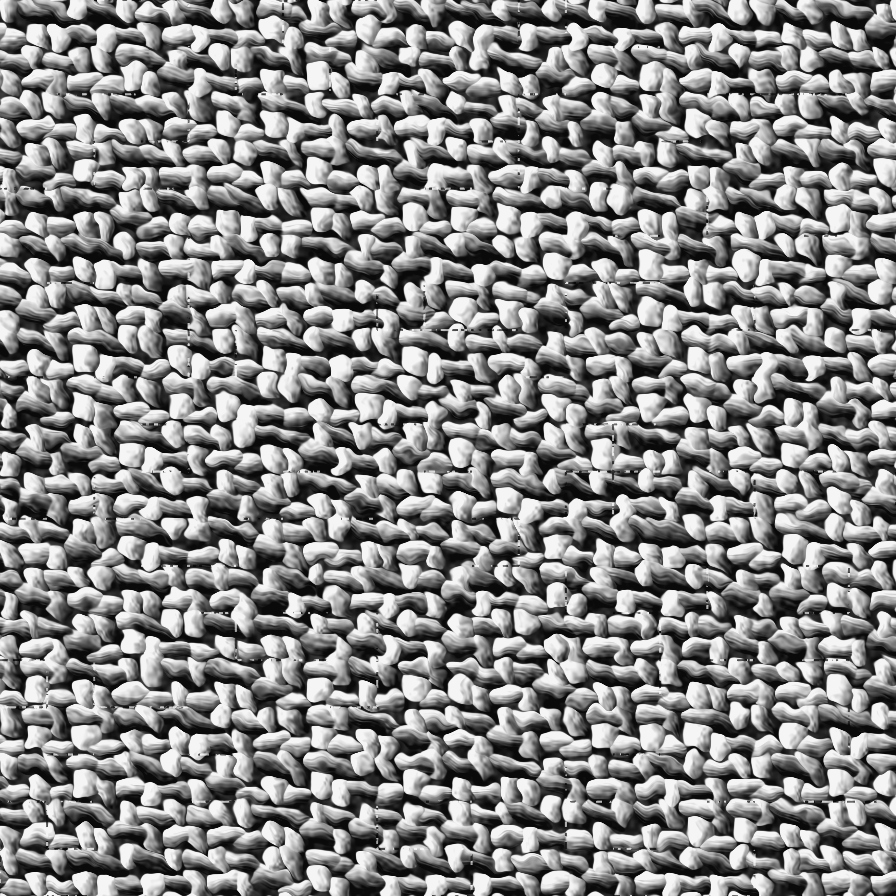
Write a three.js fragment shader that draws this pattern.

```glsl
varying vec2 vUv;

#define YARNS 38.0          // yarn crossings across and up
#define PATCH 2.0           // crossings per repeating patch
#define VARIANTS 5.0        // different patch layouts
#define WEFT_SIZE vec2(0.78, 0.43)
#define WARP_SIZE vec2(0.47, 0.56)
#define JITTER 0.42
#define SLANT -0.16
#define SHARPNESS 15.0      // crispness where yarns overlap
#define GAP_LEVEL 0.06
#define FIBRE 0.30
#define STEP_UP 0.24        // rise between neighbouring columns
#define SEAM_WIDTH 0.04

float hash(vec2 p) {
  return fract(sin(dot(p, vec2(127.1, 311.7))) * 43758.5453);
}

float noise(vec2 p) {
  vec2 i = floor(p);
  vec2 f = fract(p);
  f = f * f * (3.0 - 2.0 * f);
  return mix(mix(hash(i), hash(i + vec2(1.0, 0.0)), f.x),
             mix(hash(i + vec2(0.0, 1.0)), hash(i + vec2(1.0, 1.0)), f.x), f.y);
}

// Returns height (x) and brightness (y) of the yarn crossing in one cell.
vec2 yarn(vec2 p, vec2 cell) {
  vec2 patchId = floor(cell / PATCH);
  float variant = floor(hash(patchId + 3.7) * VARIANTS);
  vec2 seed = mod(cell, PATCH) + variant * vec2(5.3, 9.1);
  float a = hash(seed + 0.5);
  float b = hash(seed + 17.2);
  float c = hash(seed + 41.9);

  float flip = step(0.7, hash(vec2(variant, 8.4)));
  float isWarp = mod(cell.x + cell.y + flip, 2.0);

  vec2 d = p - cell - 0.5 - (vec2(a, b) - 0.5) * JITTER;
  d.y -= STEP_UP * (mod(cell.x, 2.0) - 0.5);
  float angle = SLANT + (c - 0.5) * 0.45;
  float s = sin(angle);
  float k = cos(angle);
  d = vec2(k * d.x + s * -d.y, k * d.y - s * d.x) * vec2(1.0, 1.0);

  vec2 size = mix(WEFT_SIZE, WARP_SIZE, isWarp) * (0.88 + 0.24 * b);
  vec2 q = d / size;
  vec2 q2 = q * q;
  float weftHeight = 1.0 - q2.x * q2.x - q2.y;
  float warpHeight = 1.0 - q2.x - q2.y * q2.y;
  float height = mix(weftHeight, warpHeight, isWarp) + 0.4 * (a - 0.5);

  // Fine fibres run along each yarn.
  vec2 grain = mix(vec2(1.8, 6.0), vec2(4.0, 3.0), isWarp);
  float fibre = noise(q * grain + cell * 7.3) - 0.5;

  // Light falls from the upper left.
  float weftLight = 0.50 + 0.52 * q.y - 0.20 * q.x;
  float warpLight = 0.72 - 0.46 * q.x + 0.22 * q.y;
  float light = mix(weftLight, warpLight, isWarp) + 0.44 * (c - 0.5);
  return vec2(height, light + FIBRE * fibre);
}

// Blends the nearby yarns, with the highest one dominant.
float weave(vec2 p) {
  vec2 home = floor(p);
  float total = exp(SHARPNESS * GAP_LEVEL);
  float sum = (0.02 + 0.22 * noise(p * 2.5 + 50.0)) * total;
  for (int y = -1; y <= 1; y++) {
    for (int x = -1; x <= 1; x++) {
      vec2 surface = yarn(p, home + vec2(float(x), float(y)));
      float weight = exp(SHARPNESS * surface.x);
      sum += weight * clamp(surface.y, 0.03, 1.0);
      total += weight;
    }
  }
  return sum / total;
}

// Sparse broken stitches along some patch borders.
float seam(vec2 p) {
  vec2 q = p / PATCH;
  vec2 border = floor(q + 0.5);
  vec2 dist = abs(q - border) * PATCH;
  vec2 line = 1.0 - smoothstep(SEAM_WIDTH * 0.5, SEAM_WIDTH * 1.8, dist);
  float upright = line.x * step(0.88, hash(vec2(border.x, floor(q.y)) + 2.1));
  float level = line.y * step(0.78, hash(vec2(floor(q.x), border.y) + 6.8));
  return max(upright, level) * smoothstep(0.45, 0.6, noise(p * 8.0));
}

void main() {
  vec2 p = vUv * YARNS;
  vec2 bend = vec2(noise(p * 1.9), noise(p * 1.9 + 31.0)) - 0.5;
  float tone = weave(p + bend * 0.34);

  float stitch = smoothstep(0.4, 0.5, noise(p * 5.0 + 12.0));
  tone = mix(tone, stitch, 0.6 * seam(p));

  tone += 0.16 * (noise(p * 5.0) - 0.5);
  tone = mix(tone, smoothstep(0.0, 0.95, tone), 0.55);
  gl_FragColor = vec4(vec3(clamp(tone, 0.04, 0.96)), 1.0);
}
```
